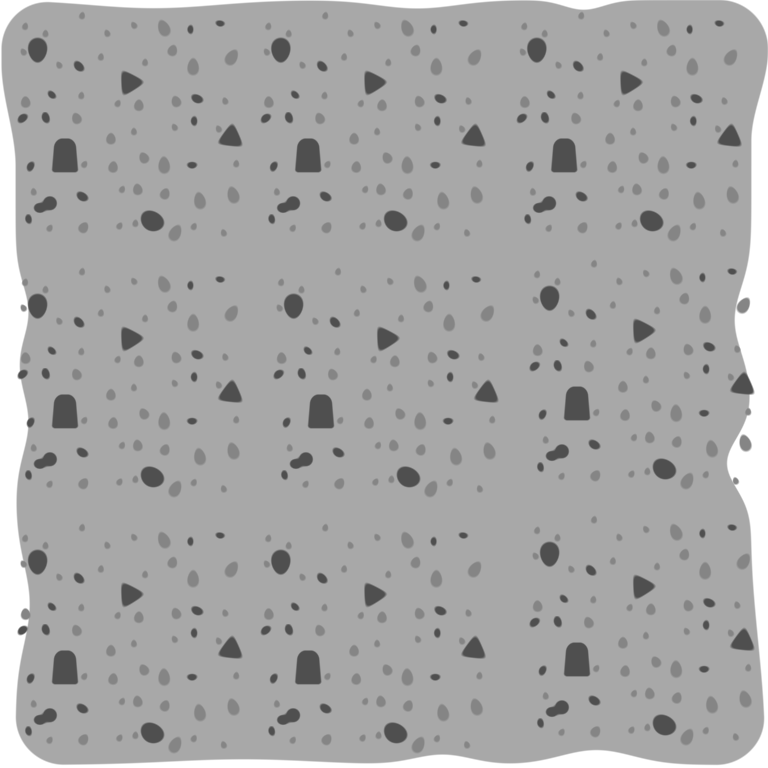
A three.js fragment shader for this texture:

```glsl
// Grey terrazzo slab with a wavy outline: three by three slipped tiles of dark and pale stones.
varying vec2 vUv;

float hash(vec2 p) {
  return fract(sin(dot(p, vec2(127.1, 311.7))) * 43758.55);
}

float bump(float t, float center, float width) {
  float d = (t - center) / width;
  return exp(-d * d);
}

float cover(float d) {
  return 1.0 - smoothstep(-0.004, 0.004, d);
}

vec2 rotate(vec2 p, float a) {
  return vec2(cos(a) * p.x + sin(a) * p.y, cos(a) * p.y - sin(a) * p.x);
}

// Ellipse that narrows toward positive y
float egg(vec2 p, vec2 size, float taper) {
  p.x /= 1.0 - taper * clamp(p.y / size.y, -1.2, 1.2);
  return (length(p / size) - 1.0) * min(size.x, size.y);
}

// Smooth maximum of three half planes
float roundTriangle(vec2 p, float radius, float turn) {
  float sum = 0.0;
  for (int i = 0; i < 3; i++) {
    float a = turn + 2.0944 * float(i);
    sum += exp(90.0 * min(dot(p, vec2(cos(a), sin(a))) - radius, 0.5));
  }
  return log(sum) / 90.0;
}

// Block with a round top and nearly square foot
float arch(vec2 p, vec2 size) {
  p.x /= 1.0 + 0.12 * clamp(p.y / size.y, -1.0, 1.0);
  float r = p.y < 0.0 ? 0.034 : 0.012;
  vec2 q = abs(p) - size + r;
  return length(max(q, 0.0)) + min(max(q.x, q.y), 0.0) - r;
}

// Two lobes blended at the waist
float bean(vec2 p) {
  float a = length(p - vec2(0.017, -0.008)) - 0.027;
  float b = length((p + vec2(0.022, -0.010)) * vec2(0.9, 1.1)) - 0.021;
  float h = clamp(0.5 + 0.5 * (b - a) / 0.018, 0.0, 1.0);
  return mix(b, a, h) - 0.018 * h * (1.0 - h);
}

// The six large stones of one tile, y downward
float largeStones(vec2 p) {
  float d = egg(p - vec2(0.147, 0.196), vec2(0.037, 0.048), 0.15);
  d = min(d, roundTriangle(p - vec2(0.507, 0.323), 0.033, 3.10));
  d = min(d, roundTriangle(p - vec2(0.902, 0.537), 0.033, 1.68));
  d = min(d, arch(p - vec2(0.254, 0.607), vec2(0.046, 0.066)));
  d = min(d, bean(p - vec2(0.178, 0.802)));
  return min(d, egg(rotate(p - vec2(0.594, 0.864), 0.5), vec2(0.047, 0.038), 0.1));
}

// Local position in a tile, including the slips between tiles
vec2 tilePosition(vec2 p) {
  float lift = 0.031 * step(1.95, p.x);
  float row = min(floor(p.y + lift), 2.0);
  float shift = (row < 0.5 || (row > 1.5 && p.x < 1.95)) ? 0.05 : 0.0;
  float column = min(floor(p.x + shift), 2.0);
  bool slips = (row < 0.5 && column > 0.5) || (row > 1.5 && column == 1.0);
  return p - vec2(column - (slips ? 0.05 : 0.0), row - (row > 0.5 ? lift : 0.0));
}

// Distance below zero inside the slab
float slab(vec2 p) {
  float left = 0.006 + 0.055 * smoothstep(0.25, 0.65, p.y) + 0.05 * bump(p.y, 1.22, 0.15)
    + 0.05 * bump(p.y, 1.65, 0.17) + 0.055 * bump(p.y, 2.36, 0.22);
  float right = 0.065 * smoothstep(0.2, 0.55, p.y) * (1.0 - 0.8 * smoothstep(2.1, 2.9, p.y))
    + 0.065 * bump(p.y, 1.25, 0.18) + 0.095 * bump(p.y, 1.81, 0.14);
  float top = 0.032 * bump(p.x, 0.6, 0.35) + 0.033 * bump(p.x, 1.63, 0.22)
    + 0.038 * bump(p.x, 2.28, 0.11);
  float bottom = 0.012 + 0.022 * bump(p.x, 0.95, 0.4) + 0.04 * bump(p.x, 1.73, 0.16)
    + 0.058 * bump(p.x, 2.33, 0.2);
  vec2 inset = min(p - vec2(left, top), 3.0 - vec2(right, bottom) - p);
  return length(max(0.19 - inset, 0.0)) - 0.19;
}

void main() {
  vec2 p = vec2(vUv.x, 1.0 - vUv.y) * 3.0;
  vec2 local = tilePosition(p);
  vec3 color = mix(vec3(1.0), vec3(0.66), cover(slab(p)));

  // Small stones: one per cell, kept inside it and clear of the large ones
  vec2 cellSize = vec2(0.905 / 8.0, 0.93 / 7.0);
  vec2 start = vec2(0.04, 0.037);
  vec2 id = floor((local - start) / cellSize);
  if (id.x >= 0.0 && id.x < 8.0 && id.y >= 0.0 && id.y < 7.0) {
    float kind = hash(id + 3.7);
    float spin = hash(id + 21.3);
    bool dark = kind < 0.26;
    vec2 size = dark ? vec2(0.022, 0.015) * mix(0.75, 1.1, hash(id + 9.1))
      : kind < 0.37 ? vec2(0.022, 0.033)
      : kind < 0.48 ? vec2(0.018, 0.022) : vec2(0.011, 0.014);
    float radius = max(size.x, size.y);
    vec2 jitter = vec2(hash(id + 40.2), hash(id + 57.8)) - 0.5;
    vec2 center = start + (id + 0.5) * cellSize + jitter * (cellSize - 2.0 * radius);
    float angle = dark ? spin * 3.14 : (spin - 0.5) * 1.2;
    float d = egg(rotate(local - center, angle), size, dark ? 0.1 : -0.2);
    float visible = step(radius + 0.004, largeStones(center));
    color = mix(color, vec3(dark ? 0.31 : 0.52), cover(d) * visible);
  }

  color = mix(color, vec3(0.31), cover(largeStones(local)));
  gl_FragColor = vec4(color, 1.0);
}
```
